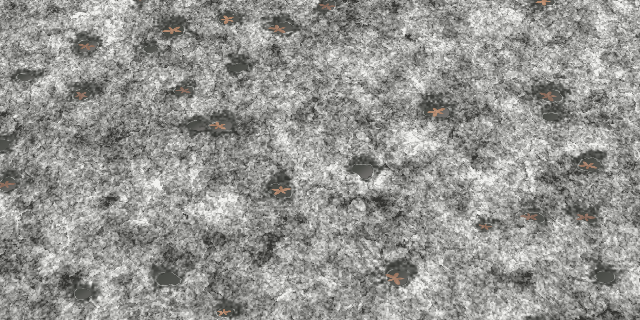
A Shadertoy shader for this texture:

```glsl
float hash(vec2 cell, float seed) {
    uvec2 u = uvec2(ivec2(cell)) * uvec2(1597334673u, 3812015801u);
    uint h = (u.x ^ u.y ^ uint(int(seed * 16.0)) * 2654435769u) * 1597334673u;
    h = (h ^ (h >> 15)) * 2246822519u;
    h ^= h >> 13;
    return float(h >> 8) / 16777216.0;
}

float noise(vec2 p, float seed) {
    vec2 i = floor(p), f = fract(p);
    f = f * f * (3.0 - 2.0 * f);
    return mix(mix(hash(i, seed), hash(i + vec2(1, 0), seed), f.x),
               mix(hash(i + vec2(0, 1), seed), hash(i + 1.0, seed), f.x), f.y);
}

float fbm(vec2 p, float seed) {
    float sum = 0.0, amp = 0.53;
    for (int i = 0; i < 4; i++) {
        sum += amp * noise(p, seed + float(i));
        p = mat2(1.6, 1.2, -1.2, 1.6) * p;
        amp *= 0.5;
    }
    return sum;
}

mat2 rotate(float a) {
    return mat2(cos(a), sin(a), -sin(a), cos(a));
}

// Slanted ice flakes: x is the facet tone, y the gap to the next flake
vec2 flakes(vec2 p, float seed) {
    vec2 base = floor(p);
    float near = 9.0, second = 9.0, tone = 0.0;
    for (int y = -1; y <= 1; y++)
    for (int x = -1; x <= 1; x++) {
        vec2 cell = base + vec2(x, y);
        vec2 centre = cell + vec2(hash(cell, seed), hash(cell, seed + 1.0));
        vec2 d = rotate(6.28 * hash(cell, seed + 2.0)) * (p - centre) * vec2(0.65, 1.6);
        float dist = abs(d.x) + abs(d.y);
        if (dist < near) {
            second = near;
            near = dist;
            tone = hash(cell, seed + 3.0) - 0.5 + 0.7 * d.y;
        } else {
            second = min(second, dist);
        }
    }
    return vec2(tone, second - near);
}

// Melt hole with a ragged dark wall, a still pool and sometimes a leaf
vec3 meltHole(vec3 col, vec2 q, vec2 cell, float rough, float grain) {
    float wall = length(q) + 1.5 * (rough - 0.5) + 0.35 * (grain - 0.5);
    vec3 wallColor = vec3(0.29, 0.295, 0.28) + 0.22 * (grain - 0.5);
    col = mix(col, wallColor, 0.92 * (1.0 - smoothstep(0.6, 1.25, wall)));

    vec2 w = q + vec2(0.0, 0.22);
    float pool = length(w * vec2(1.25, 1.6)) + 1.1 * (rough - 0.5);
    vec3 water = mix(vec3(0.29, 0.3, 0.28), vec3(0.46, 0.45, 0.44),
                     hash(cell, 14.0) * smoothstep(-0.7, 0.6, w.x - w.y));
    col = mix(col, water, 1.0 - smoothstep(0.62, 0.74, pool));
    float rim = 1.0 - smoothstep(0.02, 0.09, abs(pool - 0.8));
    col += 0.24 * rim * smoothstep(0.35, 0.65, noise(q * 3.0 + cell * 7.0, 15.0));

    if (hash(cell, 16.0) < 0.7) {
        vec2 l = rotate(6.28 * hash(cell, 17.0)) * ((w + vec2(0.1, 0.0)) * vec2(1.0, 1.35));
        float a = atan(l.y, l.x);
        float lobes = 0.33 + 0.17 * cos(5.0 * a) + 0.09 * cos(2.0 * a + 1.0);
        float leaf = 1.0 - smoothstep(-0.06, 0.06, length(l) - lobes);
        vec3 leafColor = mix(vec3(0.53, 0.42, 0.37), vec3(0.75, 0.57, 0.45), hash(cell, 18.0));
        col = mix(col, leafColor + 0.12 * (grain - 0.5), leaf);
    }
    return col;
}

void mainImage(out vec4 fragColor, in vec2 fragCoord) {
    vec2 p = fragCoord / iResolution.y;
    // Features shrink towards the far upper edge
    vec2 ground = vec2(p.x - 1.0, p.y) * (1.0 + 0.25 * p.y) + 3.0;
    vec2 warp = vec2(fbm(ground * 22.0, 40.0), fbm(ground * 22.0, 50.0)) - 0.5;

    // Crushed ice: patches, flakes, crevices and sparkling grain
    float rough = fbm(ground * 24.0, 1.0);
    float grain = noise(ground * 125.0, 6.0);
    float sparkle = noise(ground * 215.0, 7.0);
    vec2 large = flakes(ground * 13.0 + warp * 1.2, 20.0);
    vec2 small = flakes(ground * 36.0 + warp * 2.0, 30.0);
    float patches = fbm(ground * vec2(6.0, 8.0), 8.0);

    float tone = 0.645 + 0.5 * (patches - 0.5) + 0.36 * (rough - 0.5);
    tone += 0.09 * large.x + 0.15 * small.x;
    tone += 0.27 * (grain - 0.5) + 0.27 * (sparkle - 0.5);
    tone -= 0.1 * (1.0 - smoothstep(0.0, 0.16, small.y));
    float crevice = 1.0 - smoothstep(0.0, 0.14, large.y);
    tone -= 0.16 * crevice * smoothstep(0.4, 0.6, rough);
    tone -= 0.16 * smoothstep(0.56, 0.75, fbm(ground * vec2(11.0, 15.0) + warp, 60.0));
    vec3 col = vec3(clamp(tone, 0.2, 0.95)) - vec3(0.0, 0.0, 0.012);

    // Scattered holes
    vec2 grid = ground * 5.0, base = floor(grid);
    for (int y = -1; y <= 1; y++)
    for (int x = -1; x <= 1; x++) {
        vec2 cell = base + vec2(x, y);
        if (hash(cell, 10.0) > 0.33) continue;
        vec2 centre = cell + 0.15 + 0.7 * vec2(hash(cell, 11.0), hash(cell, 12.0));
        float radius = mix(0.19, 0.36, hash(cell, 13.0));
        vec2 q = (grid - centre) / radius * vec2(1.0, 1.3);
        if (length(q) < 2.2) col = meltHole(col, q, cell, rough, grain);
    }
    fragColor = vec4(clamp(col, 0.0, 1.0), 1.0);
}
```
